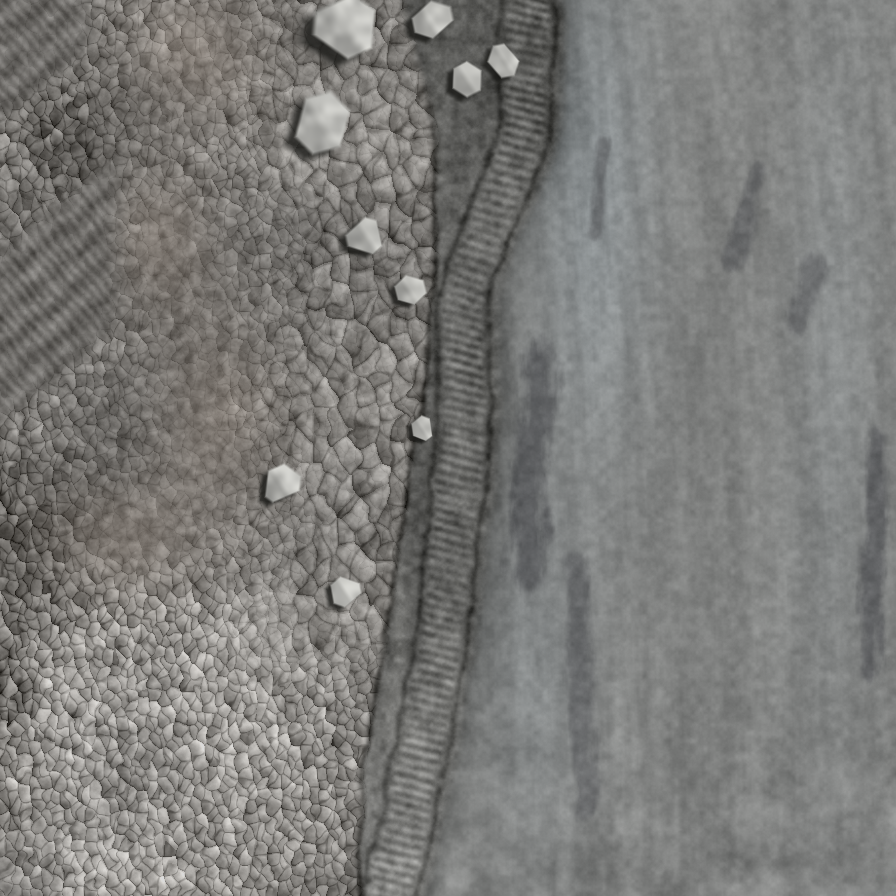
A WebGL 1 fragment shader for this texture:

```glsl
precision highp float;
// Aerial ground: grey rubble on the left, a ribbed vehicle track, and a streaked dirt road.
uniform vec2 u_resolution;

const vec3 DIRT = vec3(0.465, 0.455, 0.44);
const vec3 WARM = vec3(0.49, 0.465, 0.44);
const vec3 ROCK = vec3(0.70, 0.70, 0.685);
const vec3 TRACK = vec3(0.385, 0.385, 0.375);
const vec3 ROAD = vec3(0.505, 0.51, 0.505);
const vec3 DUST = vec3(0.57, 0.595, 0.605);
const vec3 WET = vec3(0.335, 0.34, 0.35);
const vec3 SHADOW = vec3(0.10, 0.10, 0.09);
const vec2 LIGHT = vec2(0.83, 0.55);
const float RIB_PITCH = 0.0105;

float hash(vec2 p) {
  vec3 q = fract(p.xyx * 0.1031);
  q += dot(q, q.yzx + 33.33);
  return fract((q.x + q.y) * q.z);
}

float noise(vec2 p) {
  vec2 i = floor(p), f = fract(p);
  f = f * f * (3.0 - 2.0 * f);
  return mix(mix(hash(i), hash(i + vec2(1, 0)), f.x),
             mix(hash(i + vec2(0, 1)), hash(i + vec2(1, 1)), f.x), f.y);
}

float fbm(vec2 p) {
  float sum = 0.0, amp = 0.53;
  for (int i = 0; i < 4; i++) {
    sum += amp * noise(p);
    p = p * 2.03 + 17.3;
    amp *= 0.5;
  }
  return sum;
}

// Soft elliptical spot
float spot(vec2 p, float x, float y, float rx, float ry) {
  vec2 q = (p - vec2(x, y)) / vec2(rx, ry);
  return exp(-dot(q, q));
}

// Ragged streak from point ab.xy to ab.zw
float streak(vec2 p, vec4 ab, float w, float ragged) {
  vec2 d = ab.zw - ab.xy, q = p - ab.xy;
  float t = clamp(dot(q, d) / dot(d, d), 0.0, 1.0);
  return 1.0 - smoothstep(0.35, 1.35, length(q - d * t) / w + ragged);
}

// Packed stones: x = lit brightness, y = crevice darkness
vec2 rubble(vec2 p) {
  p += 0.55 * vec2(noise(p * 1.3), noise(p * 1.3 + 40.0));
  vec2 cell = floor(p), best = vec2(0.0), id = cell;
  float near = 9.0, second = 9.0;
  for (int y = -1; y <= 1; y++) for (int x = -1; x <= 1; x++) {
    vec2 g = cell + vec2(x, y);
    vec2 d = p - g - vec2(hash(g), hash(g + 71.7));
    float r = length(d * vec2(1.15, 0.85));
    if (r < near) { second = near; near = r; best = d; id = g; }
    else second = min(second, r);
  }
  return vec2(0.25 + 0.5 * hash(id + 9.1) + 0.65 * dot(best, LIGHT),
              1.0 - smoothstep(0.02, 0.24, second - near));
}

float facets(vec2 q, float seed) {
  float d = 0.0;
  for (int i = 0; i < 6; i++) {
    float k = float(i), a = k * 1.047 + seed;
    d = max(d, dot(q, vec2(cos(a), sin(a))) / (0.7 + 0.5 * hash(vec2(k, seed * 9.0))));
  }
  return d;
}

// Faceted boulder with a cast shadow
void boulder(inout vec3 col, vec2 p, float x, float y, float r) {
  vec2 q = (p - vec2(x, y)) / r;
  float seed = x * 37.0 + y * 11.0;
  col = mix(col, SHADOW, 0.8 - 0.8 * smoothstep(0.75, 1.2, facets(q + LIGHT * 0.45, seed)));
  float lit = 0.8 + 0.18 * smoothstep(-0.2, 0.2, dot(q, LIGHT)) + 0.25 * noise(p * 90.0);
  col = mix(col, ROCK * lit, 1.0 - smoothstep(0.88, 1.08, facets(q, seed)));
}

vec3 rubbleGround(vec2 p, float grain) {
  float broad = fbm(p * 7.0);
  float warm = spot(p, 0.22, 0.94, 0.08, 0.08) + spot(p, 0.24, 0.53, 0.07, 0.12)
             + spot(p, 0.14, 0.40, 0.08, 0.06) + spot(p, 0.18, 0.73, 0.06, 0.08);
  float pale = spot(p, 0.25, 0.20, 0.17, 0.16) + spot(p, 0.08, 0.20, 0.05, 0.08)
             + spot(p, 0.12, 0.02, 0.12, 0.07);
  float dark = spot(p, 0.08, 0.84, 0.05, 0.08) + spot(p, 0.03, 0.40, 0.08, 0.09)
             + spot(p, 0.0, 0.22, 0.035, 0.09);
  vec3 col = mix(DIRT, WARM, min(warm, 1.0)) * (0.83 + 0.34 * broad);
  col += 0.28 * grain + 0.11 * pale - 0.13 * dark;
  // Coarse stones beside the track, fine ones elsewhere
  float coarse = smoothstep(0.24, 0.36, p.x + 0.12 * (broad - 0.5)) * smoothstep(0.2, 0.32, p.y);
  float cover = clamp(0.3 + 0.3 * pale - 0.5 * warm + 0.7 * broad, 0.12, 0.9);
  vec2 s = mix(rubble(p * 82.0), rubble(p * 45.0 + 5.0), coarse * 0.8);
  col += mix(cover, 0.85, coarse) * (0.38 * s.x - 0.17 * s.y - 0.13);
  // Diagonal tread marks at the left border
  float across = dot(p, vec2(-0.64, 0.77)), along = dot(p, vec2(0.77, 0.64));
  float tread = smoothstep(0.085, 0.06, abs(across - 0.48)) * smoothstep(0.15, 0.11, p.x)
              + smoothstep(0.65, 0.68, across) * smoothstep(0.12, 0.08, p.x);
  float marks = 0.05 * sin(along * 600.0 + 3.0 * noise(p * 40.0)) + 0.06 * sin(across * 210.0 + 2.0 * broad);
  return mix(col, DIRT * 0.88 + marks + 0.2 * grain, 0.85 * min(tread, 1.0));
}

vec3 roadGround(vec2 p, float grain) {
  vec2 q = vec2(p.x + 0.05 * p.y * p.y, p.y);
  float lines = fbm(q * vec2(65, 5));
  vec3 col = ROAD * (0.82 + 0.2 * lines + 0.18 * fbm(q * vec2(12, 3) + 8.0));
  float blue = spot(p, 0.66, 0.78, 0.065, 0.28) + 0.5 * spot(p, 0.6, 0.25, 0.06, 0.2)
             + 0.4 * spot(p, 0.93, 0.6, 0.05, 0.4);
  col = mix(col, DUST * (0.84 + 0.3 * lines), min(0.8 * blue, 0.8));
  float rag = 1.5 * fbm(p * vec2(75, 24)) - 0.75;
  float wet = streak(p, vec4(0.60, 0.60, 0.59, 0.36), 0.022, rag)
            + 0.8 * streak(p, vec4(0.645, 0.37, 0.655, 0.10), 0.014, rag)
            + 0.8 * streak(p, vec4(0.845, 0.81, 0.82, 0.71), 0.013, rag)
            + 0.7 * streak(p, vec4(0.91, 0.70, 0.89, 0.64), 0.014, rag)
            + streak(p, vec4(0.98, 0.51, 0.97, 0.25), 0.013, rag)
            + 0.7 * streak(p, vec4(0.675, 0.84, 0.665, 0.74), 0.008, rag);
  col = mix(col, WET, 0.75 * min(wet, 1.0));
  return col + smoothstep(0.35, 0.0, p.y) * 0.22 * (fbm(p * 24.0) - 0.48) + 0.13 * grain;
}

void main() {
  vec2 p = gl_FragCoord.xy / u_resolution;
  float grain = fbm(p * 110.0) - 0.5, wobble = 0.014 * (fbm(p * 22.0) - 0.5);
  // Distances from the two curved track edges
  float t = 1.0 - min(p.y / 0.65, 1.0);
  float left = p.x - wobble - 0.4 - 0.085 * smoothstep(0.0, 0.75, p.y) + 0.03 * smoothstep(0.82, 1.0, p.y);
  float right = p.x - wobble - 0.555 + 0.085 * t * t - 0.07 * smoothstep(0.65, 0.88, p.y);
  float lane = right + 0.037;
  vec3 track = TRACK * (0.8 + 0.4 * fbm(p * vec2(45, 12))) + 0.26 * grain;
  track += 0.09 * smoothstep(0.4, 0.0, p.y) - 0.05 * smoothstep(0.72, 0.95, p.y);
  float ribs = sin(6.2832 * (p.y + 0.25 * lane) / RIB_PITCH + 2.0 * noise(p * 18.0));
  track += smoothstep(0.028, 0.018, abs(lane)) * (0.025 + 0.065 * ribs * (0.4 + noise(p * 25.0)));
  track -= 0.13 * spot(vec2(abs(lane), 0.0), 0.03, 0.0, 0.004, 1.0);

  vec3 col = mix(rubbleGround(p, grain), track, smoothstep(-0.008, 0.008, left));
  vec3 road = roadGround(p, grain) - 0.16 * exp(-max(right, 0.0) / 0.022);
  col = mix(col, road, smoothstep(-0.006, 0.012, right));
  col -= 0.2 * spot(vec2(left, 0.0), 0.0, 0.0, 0.004, 1.0) * smoothstep(0.95, 0.8, p.y);

  boulder(col, p, 0.39, 0.965, 0.036);
  boulder(col, p, 0.36, 0.86, 0.03);
  boulder(col, p, 0.48, 0.975, 0.022);
  boulder(col, p, 0.52, 0.913, 0.019);
  boulder(col, p, 0.563, 0.932, 0.017);
  boulder(col, p, 0.41, 0.735, 0.02);
  boulder(col, p, 0.457, 0.675, 0.017);
  boulder(col, p, 0.472, 0.52, 0.013);
  boulder(col, p, 0.313, 0.46, 0.019);
  boulder(col, p, 0.385, 0.34, 0.016);
  gl_FragColor = vec4(clamp(col, 0.04, 0.86), 1.0);
}
```
